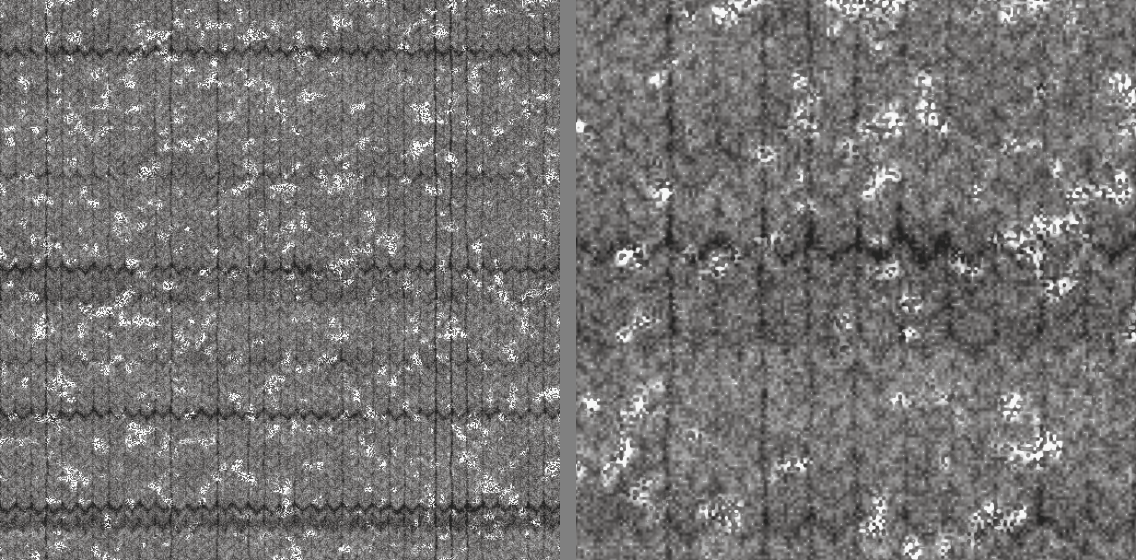
Left: the whole. Right: its middle third, enlarged.
This texture is drawn by a WebGL 2 fragment shader. Its source:

```glsl
#version 300 es
precision highp float;

uniform vec2 u_resolution;
out vec4 fragColor;

const float WALES = 36.0;      // stitch columns across
const float COURSES = 54.0;    // stitch rows down
const float GRAIN_CELLS = 512.0;
const vec3 SHADOW_TINT = vec3(1.02, 0.995, 0.985);

// Dark courses: height on the canvas, strength
const int BAND_COUNT = 8;
const vec2 BANDS[BAND_COUNT] = vec2[](
    vec2(0.906, 0.95), vec2(0.684, 0.45), vec2(0.521, 0.80), vec2(0.466, 0.42),
    vec2(0.355, 0.50), vec2(0.260, 0.90), vec2(0.092, 1.00), vec2(0.064, 0.95));

float hash(vec2 p) {
    vec3 q = fract(vec3(p.xyx) * 0.1031);
    q += dot(q, q.yzx + 33.33);
    return fract((q.x + q.y) * q.z);
}

float noise(vec2 p) {
    vec2 cell = floor(p);
    vec2 t = fract(p);
    t = t * t * (3.0 - 2.0 * t);
    float low = mix(hash(cell), hash(cell + vec2(1.0, 0.0)), t.x);
    float high = mix(hash(cell + vec2(0.0, 1.0)), hash(cell + vec2(1.0)), t.x);
    return mix(low, high, t.y);
}

// Fibre grain, one lattice point per cell centre
float grain(vec2 uv, float seed) {
    return noise(uv * GRAIN_CELLS - 0.5 + seed);
}

// Soft-edged range from low to high
float span(float y, float low, float high, float soft) {
    return smoothstep(low - soft, low + soft, y) * (1.0 - smoothstep(high - soft, high + soft, y));
}

float darkCourses(float y) {
    float dark = 0.0;
    for (int i = 0; i < BAND_COUNT; i++) {
        float offset = (y - BANDS[i].x) / 0.0085;
        dark = max(dark, BANDS[i].y * exp(-offset * offset));
    }
    return dark;
}

// Broad dim stripes between courses
float dimStripes(float y) {
    return 0.5 * span(y, 0.91, 1.1, 0.01) + span(y, 0.466, 0.521, 0.008)
         + 0.45 * span(y, 0.53, 0.60, 0.02) + 0.5 * span(y, 0.06, 0.095, 0.008);
}

// Brightness of the V stitches and the furrows between wales
float stitches(vec2 wale, float course) {
    float side = abs(fract(wale.x) - 0.5) * 2.0;
    float across = 2.0 * fract(course) - 1.0;
    float yarn = 1.0 - across * across;
    float leg = hash(vec2(floor(wale.x * 2.0), floor(course) + 70.0));
    float furrowDepth = mix(0.06, 0.22, pow(hash(vec2(floor(wale.x + 0.5), 9.0)), 2.0));
    float furrow = smoothstep(0.72, 1.0, side) * furrowDepth;
    float crease = (1.0 - smoothstep(0.0, 0.24, side)) * 0.045;
    return 0.10 * (yarn - 0.67) + 0.07 * (leg - 0.5) * yarn - furrow - crease;
}

// Pale fibres gathered in ragged clumps
float flecks(vec2 uv) {
    float clump = 0.6 * noise(uv * 47.0 + 5.0) + 0.4 * noise(uv * 105.0 + 31.0);
    float density = smoothstep(0.56, 0.86, clump);
    float fibre = smoothstep(0.30, 0.80, grain(uv, 700.0));
    return density * fibre * 0.75;
}

void main() {
    vec2 uv = gl_FragCoord.xy / u_resolution;

    // Slightly uneven knit grid
    vec2 wobble = vec2(noise(uv * 30.0), noise(uv * 34.0 + 80.0)) - 0.5;
    vec2 wale = vec2(uv.x * WALES + wobble.x * 0.16, uv.y);
    float side = abs(fract(wale.x) - 0.5) * 2.0;
    float course = uv.y * COURSES - 0.75 * (side - 0.5) + wobble.y * 0.35;
    float courseY = course / COURSES;

    // Yarn tone with mottling and stripes
    float tone = 0.465 + stitches(wale, course);
    tone += 0.09 * (noise(uv * 70.0 + 12.0) - 0.5);
    tone += 0.05 * (noise(uv * vec2(5.0, 24.0) + 41.0) - 0.5);
    tone -= 0.045 * dimStripes(courseY);
    tone -= 0.20 * darkCourses(courseY) * mix(0.75, 1.1, noise(uv * 40.0 + 19.0));

    // Heathered fibres
    float fibre = grain(uv, 0.0);
    tone += 0.30 * (fibre - 0.5) + 0.16 * smoothstep(0.90, 1.0, fibre);
    tone += flecks(uv);
    tone = clamp(tone, 0.14, 0.97);

    vec3 tint = mix(SHADOW_TINT, vec3(1.0), smoothstep(0.25, 0.75, tone));
    fragColor = vec4(tone * tint, 1.0);
}
```
